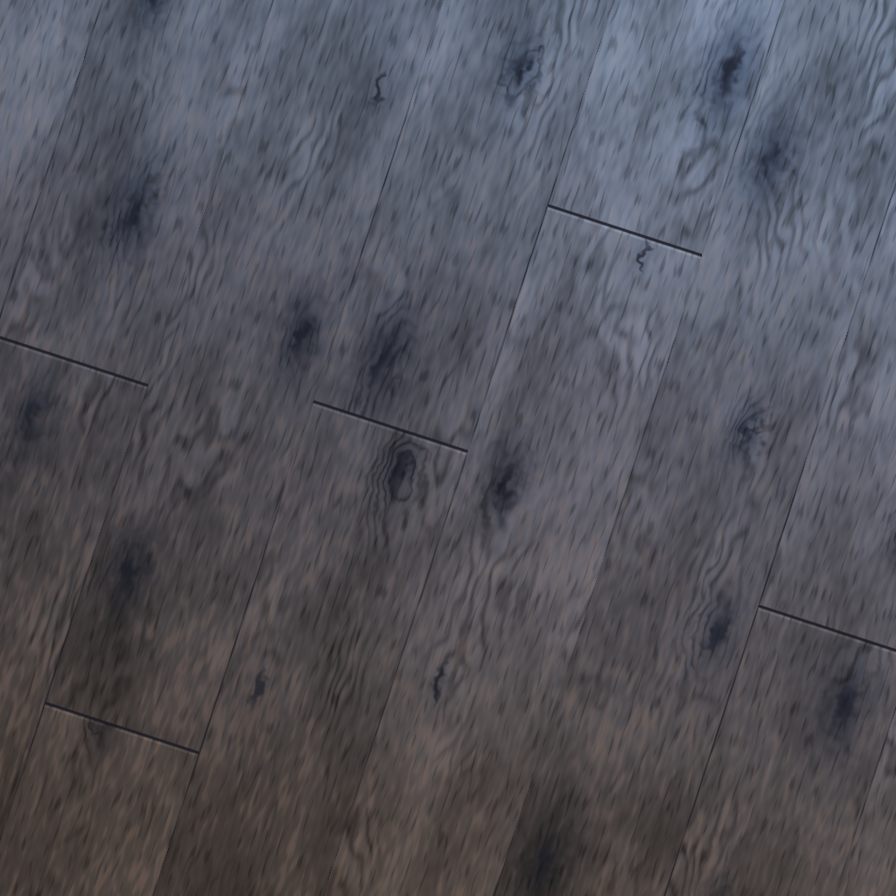
This texture is drawn by a Shadertoy shader. Its source:

```glsl
#define TILT 0.314
#define PLANK_WIDTH 0.181
#define PLANK_LENGTH 1.35
#define FIRST_EDGE -0.1997
#define SIDE_SEAM 0.0008
#define END_SEAM 0.0015
#define KNOT_STEP 0.29
#define RING_DENSITY 42.0
#define RING_STRENGTH 0.13
#define FIBRE_STRENGTH 0.17
#define PORE_STRENGTH 0.20
#define STAIN_STRENGTH 0.24

const vec3 WARM_SHADE = vec3(0.292, 0.258, 0.240);
const vec3 NEUTRAL = vec3(0.338, 0.335, 0.372);
const vec3 COOL_SHEEN = vec3(0.415, 0.462, 0.540);
const vec3 BARE_OAK = vec3(0.45, 0.36, 0.31);
const vec3 KNOT_DARK = vec3(0.10, 0.11, 0.15);
const vec3 SEAM_DARK = vec3(0.10, 0.10, 0.13);

// Height of an end joint in each column of planks
const float STAGGER[8] = float[8](0.1, 0.593, 0.2205, 0.633, 0.922, 0.1, 0.5695, 0.1);

vec2 hash2(vec2 p) {
    vec3 q = fract(vec3(p.xyx) * vec3(0.1031, 0.1030, 0.0973));
    q += dot(q, q.yzx + 33.33);
    return fract((q.xx + q.yz) * q.zy);
}

float gradDot(vec2 cell, vec2 offset) {
    float angle = 6.2832 * hash2(cell).x;
    return dot(vec2(cos(angle), sin(angle)), offset);
}

float gradientNoise(vec2 p) {
    vec2 i = floor(p), f = p - i;
    vec2 w = f * f * f * (f * (f * 6.0 - 15.0) + 10.0);
    vec2 e = vec2(1.0, 0.0);
    return mix(mix(gradDot(i, f), gradDot(i + e.xy, f - e.xy), w.x),
               mix(gradDot(i + e.yx, f - e.yx), gradDot(i + e.xx, f - e.xx), w.x), w.y);
}

// Knots and narrow cracks scattered along a plank: x = dark core, y = soft halo
vec2 knots(vec2 p, vec2 id) {
    vec2 result = vec2(0.0);
    float cell = floor(p.y / KNOT_STEP);
    vec2 ragged = 0.011 * vec2(gradientNoise(p * 60.0 + id * 9.0 + 50.0),
                               gradientNoise(p * 45.0 - id * 7.0 + 90.0));
    ragged += 0.005 * gradientNoise(p * 150.0 + 30.0);
    for (float i = -1.0; i <= 1.0; i++) {
        vec2 key = vec2(id.x * 17.0 + id.y * 5.0 + 90.0, cell + i + 40.0);
        vec2 place = hash2(key), kind = hash2(key + 31.7);
        vec2 d = p - vec2((place.x - 0.5) * 0.65 * PLANK_WIDTH,
                          (cell + i + 0.2 + 0.6 * place.y) * KNOT_STEP);
        float size = mix(0.5, 1.3, kind.x);
        float crack = step(0.6, kind.y);
        vec2 coreSize = size * mix(vec2(0.008, 0.020), vec2(0.005, 0.026), crack);
        float core = 1.0 - smoothstep(0.3, 1.4, length((d + ragged) / coreSize));
        vec2 h = (d + 0.8 * ragged) / (size * vec2(0.027, 0.058));
        result += vec2(core * mix(0.5, 1.0, place.y), exp(-dot(h, h)) * mix(1.0, 0.3, crack));
    }
    return min(result, 1.0);
}

void mainImage(out vec4 fragColor, in vec2 fragCoord) {
    vec2 uv = fragCoord / iResolution.y;
    float pixel = 1.0 / iResolution.y;
    float c = cos(TILT), s = sin(TILT);
    vec2 board = vec2(c * uv.x - s * uv.y, s * uv.x + c * uv.y);

    // Plank index and position within the plank
    float column = floor((board.x - FIRST_EDGE) / PLANK_WIDTH);
    float along = board.y - STAGGER[int(mod(column + 1.0, 8.0))];
    vec2 id = vec2(column, floor(along / PLANK_LENGTH));
    vec2 p = vec2(board.x - FIRST_EDGE - (column + 0.5) * PLANK_WIDTH,
                  along - id.y * PLANK_LENGTH);
    vec2 tone = hash2(id + 23.0);
    vec2 seed = 60.0 * hash2(id + 71.0) + 20.0;
    vec2 knot = knots(p, id);

    // Growth rings bend around knots and show only in patches
    float field = p.x * RING_DENSITY + 5.0 * gradientNoise(p * vec2(11.0, 4.0) + seed)
                + 2.4 * knot.y + 0.9 * gradientNoise(p * vec2(55.0, 26.0) + seed);
    float figure = smoothstep(0.0, 0.4, gradientNoise(p * vec2(13.0, 6.0) - seed)) + 0.4 * knot.y;
    float wave = sin(6.2832 * field);
    float rings = (wave - 0.5 * wave * wave + 0.25) * (0.12 + figure);

    // Brushed fibres, short dark pores and broad stain
    float fibre = gradientNoise(p * vec2(190.0, 45.0) + seed)
                + 0.7 * gradientNoise(p * vec2(85.0, 17.0) - seed);
    float pores = smoothstep(0.12, 0.5, gradientNoise(p * vec2(240.0, 38.0) + seed.yx));
    float stain = gradientNoise(p * vec2(12.0, 4.5) + seed.yx)
                + 0.6 * gradientNoise(p * vec2(28.0, 13.0) + seed.yx);

    // Cool light from the upper right over warm wood
    float light = clamp(0.80 * uv.y + 0.24 * uv.x + 0.05 * stain, 0.0, 1.0);
    vec3 color = mix(WARM_SHADE, NEUTRAL, smoothstep(0.05, 0.62, light));
    color = mix(color, COOL_SHEEN, smoothstep(0.45, 1.0, light));
    color *= mix(0.90, 1.08, uv.x) * mix(0.93, 1.08, tone.x);
    color *= 1.02 + RING_STRENGTH * rings + FIBRE_STRENGTH * fibre
           + STAIN_STRENGTH * stain - PORE_STRENGTH * pores;
    float worn = smoothstep(0.1, 0.6, fibre + 0.6 * stain) * (1.0 - 0.7 * light);
    color = mix(color, BARE_OAK, 0.32 * worn);
    color *= 1.0 - knot.y * vec3(0.38, 0.34, 0.28);
    color = mix(color, KNOT_DARK, 0.8 * knot.x);

    // Seams: faint and broken along the sides, deep with a pale bevel at the ends
    float side = 0.5 * PLANK_WIDTH - abs(p.x);
    float end = min(p.y, PLANK_LENGTH - p.y);
    float sideSeam = 1.0 - smoothstep(SIDE_SEAM - pixel, SIDE_SEAM + pixel, side);
    float endSeam = 1.0 - smoothstep(END_SEAM - pixel, END_SEAM + pixel, end);
    float edgeIndex = floor((board.x - FIRST_EDGE) / PLANK_WIDTH + 0.5);
    float depth = 0.38 + 0.9 * gradientNoise(vec2(board.y * 4.0, edgeIndex * 7.3 + 20.0))
                + 0.6 * gradientNoise(vec2(board.y * 40.0, edgeIndex * 3.7 + 9.0));
    float bevel = 1.0 - smoothstep(0.0, 0.0014 + pixel, abs(PLANK_LENGTH - p.y - 2.2 * END_SEAM));
    color = mix(color, color * 1.3 + 0.03, 0.5 * bevel);
    color = mix(color, SEAM_DARK, max(sideSeam * clamp(depth, 0.08, 0.8), 0.85 * endSeam));
    fragColor = vec4(clamp(color, 0.0, 1.0), 1.0);
}
```
